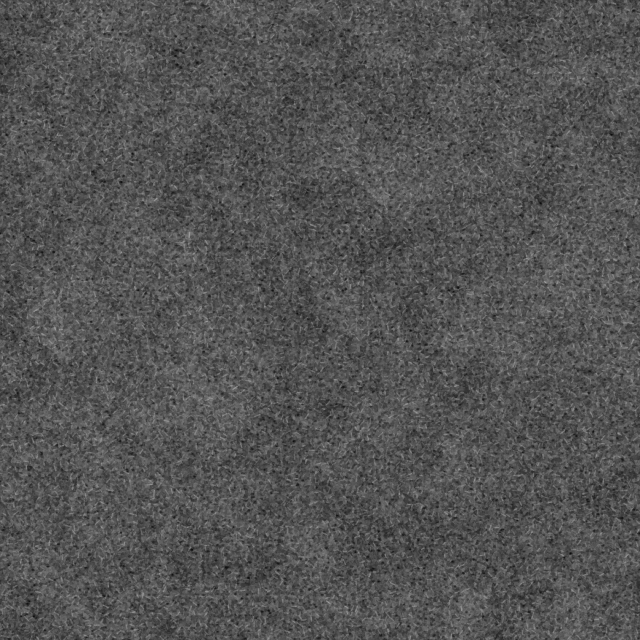
This texture is drawn by a Shadertoy shader. Its source:

```glsl
#define BASE_GREY 0.318
#define BLOTCH_CELLS 9.0
#define BLOTCH_CONTRAST 0.046
#define TUFT_CELLS 235.0
#define TUFT_CONTRAST 0.17
#define GRIT_CELLS 400.0
#define GRIT_CONTRAST 0.11
#define FIBRE_CELLS 110.0
#define FIBRE_LIGHT 0.15
#define PIT_SHARE 0.3
#define PIT_DEPTH 0.13

vec3 hash3(vec2 cell) {
    vec3 h = fract(cell.xyx * vec3(0.1031, 0.1030, 0.0973));
    h += dot(h, h.yxz + 33.33);
    return fract((h.xxy + h.yzz) * h.zyx);
}

// Soft cellular noise: random tones blended around jittered points, centred on 0
float softCells(vec2 p) {
    vec2 home = floor(p);
    float toneSum = 0.0, weightSum = 0.0;
    for (int y = -1; y <= 1; y++)
    for (int x = -1; x <= 1; x++) {
        vec2 cell = home + vec2(x, y);
        vec3 rnd = hash3(cell);
        vec2 offset = cell + rnd.xy - p;
        float weight = exp(-7.0 * dot(offset, offset));
        toneSum += weight * (rnd.z - 0.5);
        weightSum += weight;
    }
    return toneSum / weightSum;
}

// Short strokes in all directions (x) and small flattened holes (y)
vec2 fibresAndPits(vec2 p) {
    vec2 home = floor(p);
    vec2 cover = vec2(0.0);
    for (int y = -1; y <= 1; y++)
    for (int x = -1; x <= 1; x++) {
        vec2 cell = home + vec2(x, y);
        vec3 place = hash3(cell + 17.0);
        vec3 look = hash3(cell + 371.0);

        vec2 q = p - cell - mix(vec2(0.2), vec2(0.8), place.xy);
        float angle = 3.14159 * place.z;
        vec2 along = vec2(cos(angle), sin(angle));
        float halfLength = mix(0.2, 0.45, look.x);
        float dist = length(q - along * clamp(dot(q, along), -halfLength, halfLength));
        float fibre = look.y * (1.0 - smoothstep(0.0, 0.22, dist));

        vec2 r = p - cell - look.yx;
        float pit = 1.0 - smoothstep(0.0, 0.33, length(r * vec2(0.75, 1.0)));
        cover = max(cover, vec2(fibre, pit * step(look.z, PIT_SHARE)));
    }
    return cover;
}

void mainImage(out vec4 fragColor, in vec2 fragCoord) {
    vec2 uv = fragCoord / iResolution.y;
    float grey = BASE_GREY;

    // Broad, faint mottling in three sizes
    float cells = BLOTCH_CELLS;
    for (int i = 0; i < 3; i++) {
        grey += BLOTCH_CONTRAST * softCells(uv * cells + 53.0 * float(i));
        cells *= 2.45;
    }

    // Fine grain
    grey += TUFT_CONTRAST * softCells(uv * TUFT_CELLS + 211.0);
    grey += GRIT_CONTRAST * softCells(uv * GRIT_CELLS + 907.0);

    // Bright fibres and dark gaps
    vec2 detail = fibresAndPits(uv * FIBRE_CELLS);
    grey += FIBRE_LIGHT * detail.x - PIT_DEPTH * detail.y;

    fragColor = vec4(vec3(clamp(grey, 0.0, 1.0)), 1.0);
}
```
